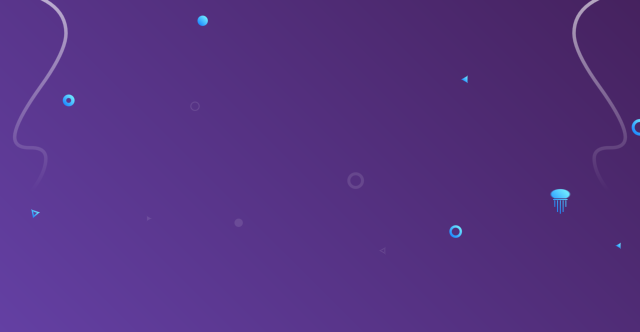
Write a Shadertoy shader that draws this background.

```glsl
#define ASPECT 1.92
#define VIOLET vec3(0.390, 0.250, 0.640)
#define PLUM vec3(0.272, 0.132, 0.370)
#define AZURE vec3(0.13, 0.56, 1.00)
#define CYAN vec3(0.42, 0.90, 1.00)
#define FAINT_ALPHA 0.11
#define RIBBON_ALPHA 0.60
#define RIBBON_HALF 0.0052
#define RIBBON_END 0.425
#define CURVE_STEPS 10

// Ribbon: chained quadratic curves sharing their end nodes
const vec2 RIBBON[13] = vec2[13](
    vec2(0.125, 1.004), vec2(0.198, 0.968), vec2(0.198, 0.900),
    vec2(0.198, 0.845), vec2(0.1225, 0.740), vec2(0.045, 0.632),
    vec2(0.044, 0.5875), vec2(0.044, 0.554), vec2(0.090, 0.555),
    vec2(0.1375, 0.556), vec2(0.1375, 0.5225), vec2(0.1375, 0.480),
    vec2(0.093, 0.422));

// Rounds: centre, middle radius, half thickness; the first four are bright
const vec4 ROUNDS[7] = vec4[7](
    vec4(0.608, 0.9375, 0.0, 0.0155), vec4(0.206, 0.6975, 0.0125, 0.0052),
    vec4(1.367, 0.3025, 0.0153, 0.0036), vec4(1.920, 0.6165, 0.0205, 0.0045),
    vec4(0.585, 0.680, 0.0125, 0.0016), vec4(1.067, 0.456, 0.0205, 0.0045),
    vec4(0.716, 0.329, 0.0, 0.0125));

float segment(vec2 p, vec2 a, vec2 b) {
    vec2 ab = b - a;
    return length(p - a - ab * clamp(dot(p - a, ab) / dot(ab, ab), 0.0, 1.0));
}

// Equilateral triangle whose tip points along the angle
float triangle(vec2 p, float inradius, float angle) {
    vec2 axis = vec2(cos(angle), sin(angle));
    float along = dot(p, axis);
    float across = abs(dot(p, vec2(-axis.y, axis.x)));
    return max(0.866 * across + 0.5 * along, -along) - inradius;
}

float ribbon(vec2 p) {
    float d = 1.0;
    for (int i = 0; i < 12; i += 2) {
        vec2 last = RIBBON[i];
        for (int k = 1; k <= CURVE_STEPS; k++) {
            float t = float(k) / float(CURVE_STEPS);
            vec2 next = mix(mix(RIBBON[i], RIBBON[i + 1], t),
                            mix(RIBBON[i + 1], RIBBON[i + 2], t), t);
            d = min(d, segment(p, last, next));
            last = next;
        }
    }
    return d - RIBBON_HALF;
}

// Dome, rim and hanging threads, the middle thread being longest
float jellyfish(vec2 p) {
    vec2 radii = vec2(0.0285, 0.0155);
    vec2 q = p - vec2(0.0, 0.015);
    float d = (length(q / radii) - 1.0) * radii.y;
    d = max(d, -q.y - 0.0125);
    d = min(d, segment(p, vec2(-0.020, -0.001), vec2(0.020, -0.001)) - 0.0015);
    for (int i = -2; i <= 2; i++) {
        float x = float(i) * 0.0083;
        float tip = -0.042 + 0.0052 * float(i * i);
        d = min(d, segment(p, vec2(x, -0.005), vec2(x, tip)) - 0.0014);
    }
    return d;
}

float cover(float d) {
    float pixel = 1.0 / iResolution.y;
    return smoothstep(0.75 * pixel, -0.75 * pixel, d);
}

// Blue blend running across a shape of the given size
vec3 glow(vec2 p, float size) {
    return mix(AZURE, CYAN, clamp(0.5 + 0.4 * (p.x + p.y) / size, 0.0, 1.0));
}

void mainImage(out vec4 fragColor, in vec2 fragCoord) {
    vec2 p = fragCoord / iResolution.xy * vec2(ASPECT, 1.0);

    // Diagonal backdrop
    vec3 col = mix(VIOLET, PLUM, (p.x + p.y) / (ASPECT + 1.0));

    // Mirrored ribbons fading downward
    vec2 side = vec2(min(p.x, ASPECT - p.x), p.y);
    float fade = clamp((p.y - RIBBON_END) / (1.0 - RIBBON_END), 0.0, 1.0);
    col = mix(col, vec3(1.0), cover(ribbon(side)) * fade * RIBBON_ALPHA);

    // Discs and rings
    for (int i = 0; i < 7; i++) {
        vec4 s = ROUNDS[i];
        vec2 q = p - s.xy;
        float mask = cover(abs(length(q) - s.z) - s.w);
        if (i < 4) col = mix(col, glow(q, s.z + s.w), mask);
        else col = mix(col, vec3(1.0), mask * FAINT_ALPHA);
    }

    // Bright triangles, two solid and one hollow
    vec2 q = p - vec2(1.3965, 0.761);
    col = mix(col, glow(q, 0.010), cover(triangle(q, 0.006, 3.14)));
    q = p - vec2(1.857, 0.260);
    col = mix(col, glow(q, 0.008), cover(triangle(q, 0.0047, 3.14)));
    q = p - vec2(0.104, 0.3575);
    col = mix(col, glow(q, 0.012), cover(abs(triangle(q, 0.0055, 0.19)) - 0.002));

    // Faint triangles
    float dim = cover(triangle(p - vec2(0.445, 0.342), 0.004, 0.0));
    dim += cover(abs(triangle(p - vec2(1.150, 0.245), 0.0045, 3.14)) - 0.0013);
    col = mix(col, vec3(1.0), dim * FAINT_ALPHA);

    // Jellyfish
    q = p - vec2(1.681, 0.400);
    col = mix(col, glow(q, 0.030), cover(jellyfish(q)));

    fragColor = vec4(col, 1.0);
}
```
